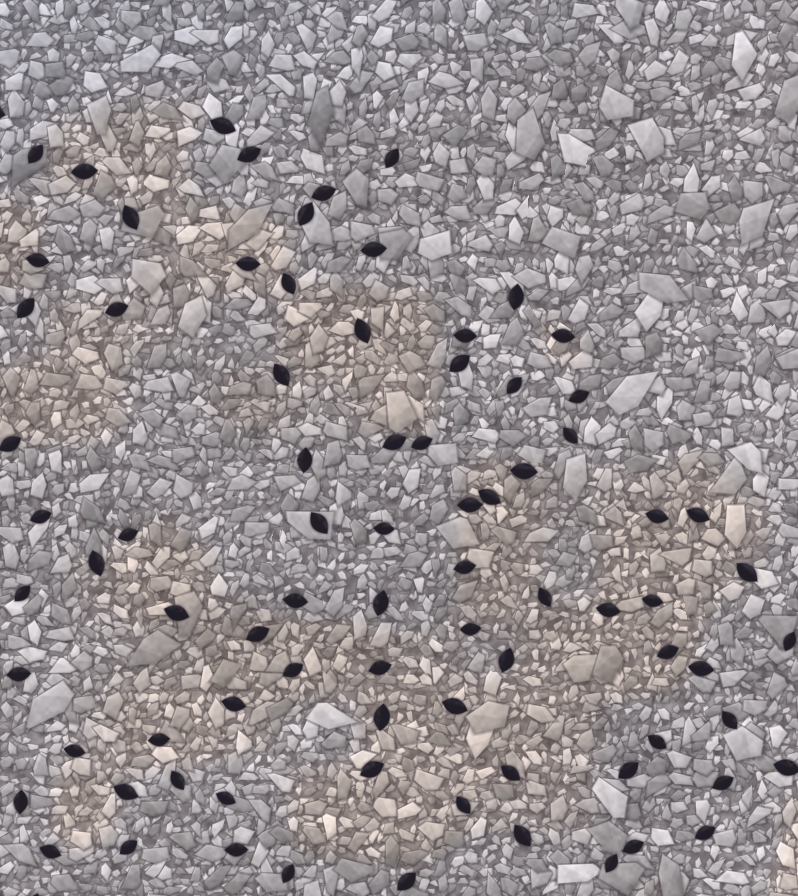
Reproduce this texture procedurally as a Shadertoy shader.

```glsl
// Pale grey stone chips, layered and angular, strewn with small dark pointed seeds.

const float TAU = 6.2831853;
const float SOFTNESS = 0.0014;               // edge blur, in canvas heights
const vec2 LIGHT_DIR = vec2(-0.55, 0.83);
const vec3 STONE_TINT = vec3(1.01, 0.985, 1.0);
const vec3 COOL_TINT = vec3(0.98, 1.0, 1.03);
const vec3 STRAW_TINT = vec3(1.06, 1.02, 0.97);
const vec3 GAP_COLOR = vec3(0.40, 0.375, 0.39);
const vec3 SHADOW_COLOR = vec3(0.29, 0.265, 0.29);
const vec3 SEED_COLOR = vec3(0.13, 0.115, 0.15);

float hash(vec2 p) {
    return fract(sin(dot(p, vec2(127.1, 311.7))) * 43758.5453);
}

vec2 hash2(vec2 p) {
    return vec2(hash(p), hash(p + 37.3));
}

float noise(vec2 p) {
    vec2 i = floor(p), f = fract(p);
    f = f * f * (3.0 - 2.0 * f);
    return mix(mix(hash(i), hash(i + vec2(1, 0)), f.x),
               mix(hash(i + vec2(0, 1)), hash(i + vec2(1, 1)), f.x), f.y);
}

vec2 rotate(vec2 p, float angle) {
    float c = cos(angle), s = sin(angle);
    return vec2(c * p.x + s * p.y, c * p.y - s * p.x);
}

// Irregular convex polygon: five half planes with random turn and offset.
float chipDistance(vec2 p, vec2 id) {
    float d = length(p) - 0.7;
    for (int i = 0; i < 5; i++) {
        vec2 h = hash2(id + float(i) * 5.7);
        float a = (float(i) + 0.7 * h.x) * TAU / 5.0;
        d = max(d, dot(p, vec2(cos(a), sin(a))) - mix(0.24, 0.46, h.y));
    }
    return d;
}

// Paints one layer of chips, with contact shadows, over the given colour.
vec3 chipLayer(vec3 color, vec2 uv, float scale, float density, float contrast) {
    vec2 p = uv * scale;
    vec2 cell = floor(p);
    float blur = SOFTNESS * scale;
    for (int y = -1; y <= 1; y++)
    for (int x = -1; x <= 1; x++) {
        vec2 id = cell + vec2(x, y) + scale * 3.0;
        if (hash(id + 9.1) > density) continue;
        vec2 local = p - cell - vec2(x, y) - mix(vec2(0.2), vec2(0.8), hash2(id));
        float angle = 0.6 + 2.8 * (hash(id + 2.3) - 0.5);
        vec2 q = rotate(local, angle) * vec2(0.78, 1.3);
        float d = chipDistance(q, id);
        float facing = dot(local, LIGHT_DIR) / (length(local) + 0.05);

        // Shadow reaches further on the side away from the light
        float reach = (0.07 - 0.05 * facing) + blur;
        float shadow = 1.0 - smoothstep(0.0, reach, d);
        color = mix(color, SHADOW_COLOR, shadow * contrast);

        // Flat face, a second facet, and a rim lit from one side
        float tone = 0.70 + 0.30 * (hash(id + 4.9) - 0.5);
        float facet = dot(q, vec2(0.8, 0.6)) + 0.25 * (hash(id + 6.2) - 0.5);
        tone += 0.05 * smoothstep(-blur, blur, facet) - 0.025;
        tone += 0.08 * facing * smoothstep(-0.16, 0.0, d);
        tone += 0.07 * dot(local, LIGHT_DIR);
        color = mix(color, tone * STONE_TINT, smoothstep(blur, -blur, d));
    }
    return color;
}

// Where seeds lie: everywhere but the top edge and the upper right.
float seedRegion(vec2 p) {
    return smoothstep(1.36, 1.28, p.x + 1.1 * p.y) * smoothstep(0.92, 0.85, p.y);
}

vec3 seedLayer(vec3 color, vec2 uv, float scale) {
    vec2 cell = floor(uv * scale);
    for (int y = -1; y <= 1; y++)
    for (int x = -1; x <= 1; x++) {
        vec2 id = cell + vec2(x, y);
        vec2 center = (id + mix(vec2(0.08), vec2(0.92), hash2(id + 71.0))) / scale;
        float density = seedRegion(center) * (0.55 + 0.6 * noise(center * 5.0 + 3.0));
        if (hash(id + 15.7) > density) continue;
        vec2 q = rotate(uv - center, (hash(id + 8.4) - 0.45) * 2.8);
        float size = mix(0.85, 1.15, hash(id + 3.6));
        float halfLength = 0.0135 * size, halfWidth = 0.0080 * size;
        float along = q.x / halfLength;
        float d = abs(q.y) - halfWidth * (1.0 - along * along);
        float sheen = 0.09 * noise(q * 260.0 + id) * smoothstep(0.0, 0.005, q.y);
        color = mix(color, SHADOW_COLOR, 0.3 * smoothstep(0.004, 0.0, d));
        color = mix(color, SEED_COLOR + sheen, smoothstep(SOFTNESS, -SOFTNESS, d));
    }
    return color;
}

void mainImage(out vec4 fragColor, in vec2 fragCoord) {
    vec2 uv = fragCoord / iResolution.y;

    // Chips from fine grit up to rare large flakes; some ground stays fine
    float fineGround = smoothstep(0.30, 0.05, length((uv - vec2(0.52, 0.34)) * vec2(0.8, 1.0)));
    float coarse = clamp(0.65 + 0.5 * noise(uv * 4.0) - 0.55 * fineGround, 0.0, 1.0);
    vec3 color = GAP_COLOR + 0.22 * noise(uv * 150.0);
    color = chipLayer(color, uv, 88.0, 0.95, 0.40);
    color = chipLayer(color, uv, 56.0, 0.75 * coarse + 0.1, 0.55);
    color = chipLayer(color, uv, 36.0, 0.62 * coarse, 0.60);
    color = chipLayer(color, uv, 21.0, 0.20 * coarse, 0.55);

    // Weathering, straw-coloured dust near the seeds, cooler top left
    float dust = smoothstep(0.5, 0.8, noise(uv * 11.0 + 4.0)) * seedRegion(uv);
    color *= mix(vec3(1.0), STRAW_TINT, dust);
    color *= mix(vec3(1.0), COOL_TINT, smoothstep(0.6, 1.0, uv.y - 0.3 * uv.x));
    color *= 0.95 + 0.09 * noise(uv * 7.0 + 20.0);
    color += 0.07 * (noise(uv * 230.0) - 0.5) + 0.06 * (noise(uv * 95.0) - 0.5);

    color = seedLayer(color, uv, 13.0);
    fragColor = vec4(clamp(color, 0.0, 1.0), 1.0);
}
```
